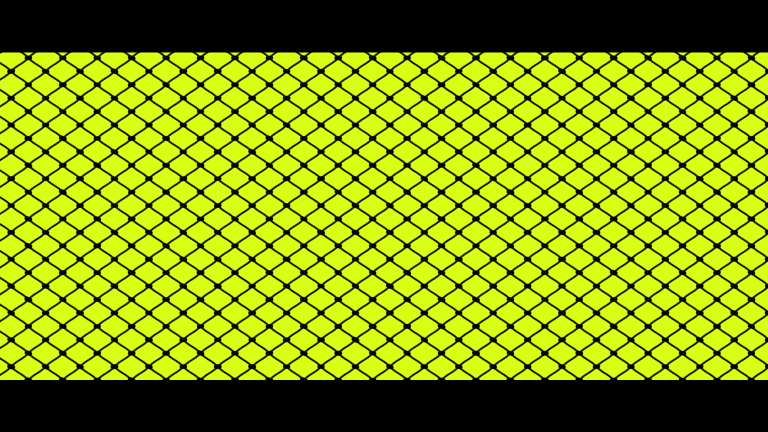
This pattern is drawn by a Shadertoy shader. Its source:

```glsl
// Dark chain-link fence over a flat lime field, between two black bars.

const float TAU = 6.2831853;
const vec3 LIME = vec3(0.86, 1.0, 0.08);
const vec3 WIRE = vec3(0.03, 0.07, 0.02);
const vec3 SHEEN = vec3(0.17, 0.25, 0.17);

// Lengths are fractions of the canvas height, measured from the centre.
const vec2 PERIOD = vec2(0.0797, 0.06215);
const vec2 KNOT_ORIGIN = vec2(-0.2653, 0.1174);
const float BAND_BOTTOM = -0.3796;
const float BAND_TOP = 0.3785;
const float WIRE_RADIUS = 0.0022;
const float KNOT_RADIUS = 0.0053;

float hash(vec2 p) {
    vec3 q = fract(vec3(p.xyx) * 0.1031);
    q += dot(q, q.yzx + 33.33);
    return fract((q.x + q.y) * q.z);
}

float coverage(float dist, float soft) {
    return 1.0 - smoothstep(-soft, soft, dist);
}

float segmentDistance(vec2 p, vec2 a, vec2 b) {
    vec2 d = b - a;
    return length(p - a - d * clamp(dot(p - a, d) / dot(d, d), 0.0, 1.0));
}

// Skewed coordinates: wires lie on whole numbers, knots where both are whole.
vec2 toDiagonal(vec2 p) {
    vec2 q = p / PERIOD;
    return vec2(q.x + q.y, q.x - q.y);
}

vec2 fromDiagonal(vec2 d) {
    return 0.5 * PERIOD * vec2(d.x + d.y, d.x - d.y);
}

// Signed offsets from the nearest wire of each diagonal, slightly bowed.
vec2 wireOffsets(vec2 diagonal) {
    vec2 bowed = diagonal + 0.018 * sin(TAU * diagonal.yx);
    return (bowed - round(bowed)) / length(1.0 / PERIOD);
}

// Twisted wire joint with a small change of tilt and size.
float knotDistance(vec2 p, vec2 diagonal) {
    vec2 id = round(diagonal);
    float tilt = mix(-0.0016, 0.0006, hash(id));
    float radius = KNOT_RADIUS * mix(0.92, 1.06, hash(id + 17.0));
    vec2 arm = vec2(0.0034, tilt);
    return segmentDistance(p - fromDiagonal(id), -arm, arm) - radius;
}

float scratch(vec2 p, vec2 a, vec2 b, float soft) {
    float broken = 0.5 + 0.5 * sin(p.x * 160.0 + 3.0 * sin(p.y * 90.0));
    return broken * coverage(segmentDistance(p, a, b) - 0.0006, soft);
}

vec3 fence(vec2 p, float soft) {
    vec2 local = p - KNOT_ORIGIN;
    vec2 diagonal = toDiagonal(local);
    vec2 offsets = wireOffsets(diagonal);
    float wireDist = min(abs(offsets.x), abs(offsets.y)) - WIRE_RADIUS;
    float knot = coverage(knotDistance(local, diagonal), soft);

    // Faint marks on the field
    float marks = scratch(p, vec2(-0.25, 0.0), vec2(-0.042, 0.128), soft)
                + scratch(p, vec2(0.012, -0.139), vec2(0.182, -0.034), soft);
    vec3 color = mix(LIME, LIME * 0.6, 0.25 * marks);

    // Wires with a dull sheen along one side
    vec2 side = abs(offsets - vec2(0.0007, -0.0007));
    float sheen = coverage(min(side.x, side.y) - 0.0005, soft);
    float patchy = hash(floor(diagonal) + 5.0);
    vec3 metal = mix(WIRE, SHEEN, sheen * patchy * 0.6);
    color = mix(color, metal, coverage(wireDist, soft));

    // Knots
    return mix(color, WIRE * 0.35, knot);
}

void mainImage(out vec4 fragColor, in vec2 fragCoord) {
    vec2 p = (fragCoord - 0.5 * iResolution.xy) / iResolution.y;
    float pixel = 1.0 / iResolution.y;
    float soft = max(0.8 * pixel, 0.0008);

    // Black bars above and below
    float outside = max(p.y - BAND_TOP, BAND_BOTTOM - p.y);
    float band = coverage(outside, 0.6 * pixel);
    fragColor = vec4(fence(p, soft) * band, 1.0);
}
```
